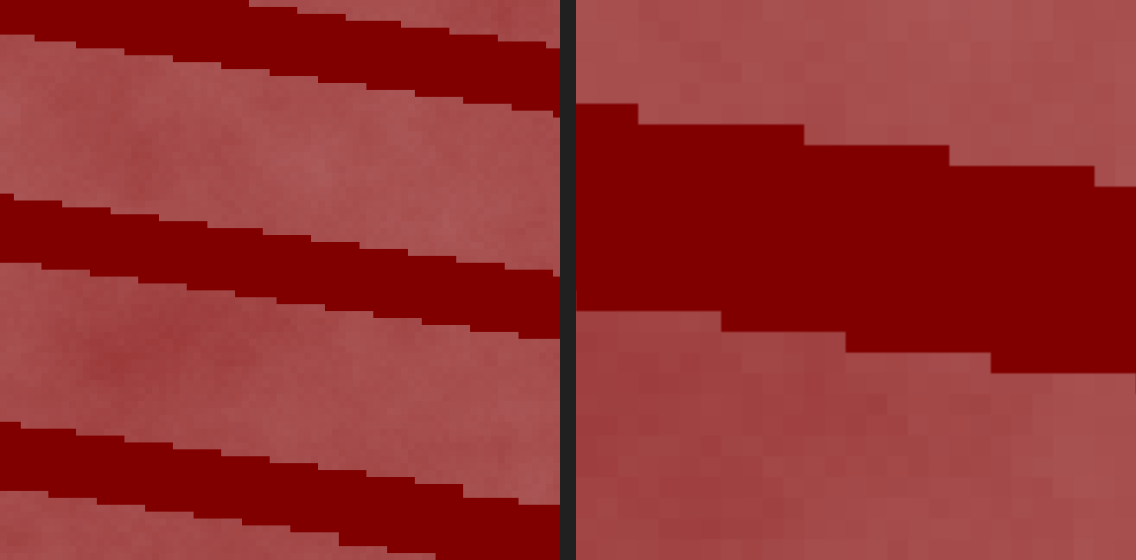
Left, the full canvas; right, a detail of the centre.
A three.js fragment shader for this pattern:

```glsl
// Three dark red bands slope gently down to the right over a mottled rose ground.
// Everything is drawn on a coarse grid of square cells, so band edges form stairs;
// layered value noise tints the ground and cell borders are blended softly.

varying vec2 vUv;

const float CELLS = 81.0;        // grid cells across and down
const float PERIOD = 32.8;       // vertical distance between bands, in cells
const float SLOPE = 0.1427;      // fall of a band per cell across
const float FIRST_CENTRE = 0.13; // centre of the top band at the left edge
const float HALF_WIDTH = 4.71;   // half the band height at the left edge
const float TAPER = 0.0022;      // growth of the half height per cell across
const float CELL_BLEND = 0.16;   // width of the soft border between cells
const vec3 BAND_RED = vec3(0.5, 0.0, 0.0);

float hash(vec2 p) {
  vec3 q = fract(vec3(p.xyx) * 0.1031);
  q += dot(q, q.yzx + 33.33);
  return fract((q.x + q.y) * q.z);
}

float valueNoise(vec2 p) {
  vec2 i = floor(p);
  vec2 f = fract(p);
  f = f * f * (3.0 - 2.0 * f);
  float low = mix(hash(i), hash(i + vec2(1.0, 0.0)), f.x);
  float high = mix(hash(i + vec2(0.0, 1.0)), hash(i + vec2(1.0)), f.x);
  return mix(low, high, f.y);
}

// Soft round spot, 1 at its centre
float spot(vec2 p, vec2 centre, vec2 radius) {
  vec2 d = (p - centre) / radius;
  return exp(-dot(d, d));
}

// 1 inside a band; past a slanted seam the bands drop by one cell
float bandMask(vec2 p) {
  float seam = step(67.0, p.x + 2.71 * (p.y - 71.0));
  float fall = p.y - seam - SLOPE * p.x - FIRST_CENTRE;
  float offset = mod(fall + 0.5 * PERIOD, PERIOD) - 0.5 * PERIOD;
  return step(abs(offset), HALF_WIDTH + TAPER * p.x);
}

// Share of white in the ground: broad clouds, fine mottling and grain
float groundTint(vec2 p) {
  float tint = 0.296;
  float amplitude = 0.05;
  float size = 15.0;
  for (int i = 0; i < 3; i++) {
    tint += amplitude * (valueNoise(p / size + float(i) * 19.7) - 0.5);
    amplitude *= 0.68;
    size *= 0.42;
  }
  tint += 0.018 * (hash(p + 71.0) - 0.5);
  tint -= 0.045 * spot(p, vec2(24.0, 51.0), vec2(15.0, 11.0));
  tint -= 0.030 * spot(p, vec2(21.0, 25.0), vec2(14.0, 8.0));
  tint += 0.020 * spot(p, vec2(54.0, 24.0), vec2(17.0, 12.0));
  return tint;
}

// Colour of one grid cell, counted from the upper left
vec3 cellColour(vec2 cell) {
  vec2 centre = cell + 0.5;
  vec3 ground = mix(BAND_RED, vec3(1.0), groundTint(centre));
  return mix(ground, BAND_RED, bandMask(centre));
}

void main() {
  vec2 grid = vec2(vUv.x, 1.0 - vUv.y) * CELLS - 0.5;
  vec2 cell = floor(grid);
  vec2 blend = smoothstep(0.5 - CELL_BLEND * 0.5, 0.5 + CELL_BLEND * 0.5, fract(grid));

  // Blend the four nearest cells across their narrow borders
  vec3 upper = mix(cellColour(cell), cellColour(cell + vec2(1.0, 0.0)), blend.x);
  vec3 lower = mix(cellColour(cell + vec2(0.0, 1.0)), cellColour(cell + 1.0), blend.x);
  gl_FragColor = vec4(mix(upper, lower, blend.y), 1.0);
}
```
